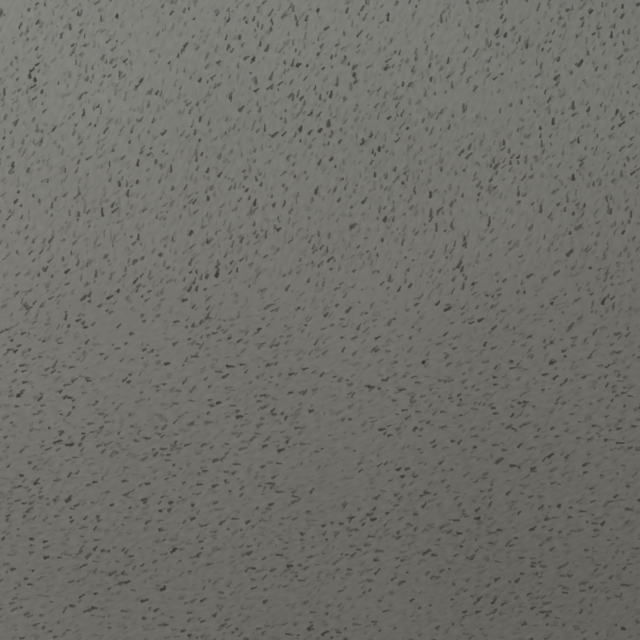
Write a WebGL 2 fragment shader that draws this texture.

```glsl
#version 300 es
precision highp float;
// Matte grey plaster with small dark slanted flecks and fine grain under soft light.

uniform vec2 u_resolution;
out vec4 outColor;

// Colours
const vec3 LIT_GREY = vec3(0.492, 0.492, 0.474);
const vec3 SHADED_GREY = vec3(0.412, 0.405, 0.383);
const vec3 FLECK_COLOR = vec3(0.185, 0.18, 0.165);
const float SIDE_FALLOFF = 0.045;   // darkening from left to right
const float MOTTLE_AMOUNT = 0.012;
const float GRAIN_AMOUNT = 0.030;

// Flecks
const int FLECK_LAYERS = 3;
const float FLECK_CELLS = 40.0;     // cells across, first layer
const float LAYER_GROWTH = 1.4;     // cell count ratio between layers
const float FLECK_LENGTH = 0.0058;  // half length
const float FLECK_WIDTH = 0.0021;   // half width
const float FLECK_SOFTNESS = 0.0019;
const float FLECK_SHARE = 0.62;     // filled cells
const float STEEP_ANGLE = 1.12;     // slant in the upper part
const float FLAT_ANGLE = 0.40;      // slant in the lower part
const float ANGLE_SPREAD = 1.1;

// Grain
const vec2 GRAIN_SCALE = vec2(75.0, 150.0);  // along and across the slant

float hash(vec2 p) {
    vec3 q = fract(vec3(p.xyx) * 0.1031);
    q += dot(q, q.yzx + 33.33);
    return fract((q.x + q.y) * q.z);
}

vec2 gradientAt(vec2 cell) {
    float angle = 6.28318 * hash(cell);
    return vec2(cos(angle), sin(angle));
}

float gradientNoise(vec2 p) {
    vec2 i = floor(p), f = fract(p);
    vec2 u = f * f * f * (f * (f * 6.0 - 15.0) + 10.0);
    vec2 e = vec2(1.0, 0.0);
    float bottom = mix(dot(gradientAt(i), f), dot(gradientAt(i + e), f - e), u.x);
    float top = mix(dot(gradientAt(i + e.yx), f - e.yx), dot(gradientAt(i + 1.0), f - 1.0), u.x);
    return mix(bottom, top, u.y);
}

// Coordinates along and across a direction
vec2 alignTo(vec2 p, float angle) {
    float c = cos(angle), s = sin(angle);
    return vec2(c * p.x + s * p.y, c * p.y - s * p.x);
}

// 0 in the lower part, 1 in the upper part
float steepness(float y) {
    return smoothstep(0.38, 0.66, y);
}

// Darkness of one jittered grid of tapered strokes
float fleckLayer(vec2 p, float cells, float seed, float softness) {
    vec2 home = floor(p * cells);
    float size = sqrt(FLECK_CELLS / cells);
    float clear = 1.0;
    for (int y = -1; y <= 1; y++) {
        for (int x = -1; x <= 1; x++) {
            vec2 cell = home + vec2(x, y);
            vec2 key = cell + seed;
            vec2 center = (cell + vec2(hash(key), hash(key + 17.3))) / cells;
            float density = FLECK_SHARE + 0.6 * gradientNoise(center * 9.0 + seed);
            float present = step(hash(key + 41.7), density);

            float angle = mix(FLAT_ANGLE, STEEP_ANGLE, steepness(center.y));
            angle += ANGLE_SPREAD * (hash(key + 59.1) - 0.5);
            vec2 q = alignTo(p - center, angle);
            float halfLength = size * FLECK_LENGTH * mix(0.45, 1.25, hash(key + 73.9));
            float halfWidth = size * FLECK_WIDTH * mix(0.5, 1.2, hash(key + 97.3));
            halfWidth *= 1.0 - 0.35 * q.x / halfLength;
            float spine = max(halfLength - halfWidth, 0.0);
            float d = length(vec2(q.x - clamp(q.x, -spine, spine), q.y)) - halfWidth;

            float depth = mix(0.14, 0.78, pow(hash(key + 113.9), 2.8));
            clear *= 1.0 - present * depth * smoothstep(softness, -softness, d);
        }
    }
    return 1.0 - clear;
}

void main() {
    vec2 p = gl_FragCoord.xy / u_resolution.y;
    vec2 uv = gl_FragCoord.xy / u_resolution;

    // Light falloff and broad mottling
    vec3 color = mix(SHADED_GREY, LIT_GREY, smoothstep(-0.1, 1.1, uv.y));
    color += SIDE_FALLOFF * (0.45 - uv.x);
    color += MOTTLE_AMOUNT * gradientNoise(p * 5.0 + 3.7);

    // Fine grain following the slant of the flecks
    float steepGrain = gradientNoise(alignTo(p, STEEP_ANGLE) * GRAIN_SCALE);
    float flatGrain = gradientNoise(alignTo(p, FLAT_ANGLE) * GRAIN_SCALE + 31.0);
    color += GRAIN_AMOUNT * mix(flatGrain, steepGrain, steepness(p.y));

    // Flecks with slightly ragged outlines
    float softness = max(FLECK_SOFTNESS, 0.8 / u_resolution.y);
    vec2 ragged = p + 0.0016 * vec2(gradientNoise(p * 150.0), gradientNoise(p * 150.0 + 57.0));
    float cells = FLECK_CELLS;
    for (int i = 0; i < FLECK_LAYERS; i++) {
        float darkness = fleckLayer(ragged, cells, 131.0 * float(i + 1), softness);
        color = mix(color, FLECK_COLOR, darkness);
        cells *= LAYER_GROWTH;
    }

    outColor = vec4(color, 1.0);
}
```
